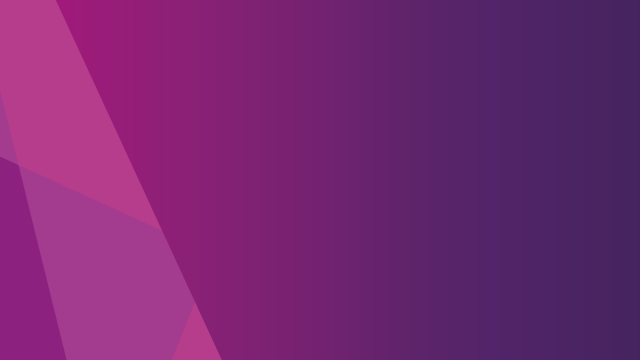
This background is drawn by a Shadertoy shader. Its source:

```glsl
// Magenta to indigo horizontal gradient with overlapping angular pink and violet panels at the left.

const vec3 PINK   = vec3(0.715, 0.240, 0.550);
const vec3 VIOLET = vec3(0.640, 0.230, 0.560);
const vec3 PLUM   = vec3(0.550, 0.130, 0.500);

// Smooth coverage of the half plane to the left of the direction a -> b.
float leftOf(vec2 p, vec2 a, vec2 b, float pixel) {
    vec2 d = normalize(b - a);
    vec2 q = p - a;
    return clamp((d.x * q.y - d.y * q.x) / pixel + 0.5, 0.0, 1.0);
}

// Blend towards the next gradient colour between two positions.
vec3 addStop(vec3 base, vec3 next, float from, float to, float x) {
    return mix(base, next, clamp((x - from) / (to - from), 0.0, 1.0));
}

// Horizontal gradient, x runs from 0 to 1 across the canvas.
vec3 backdrop(float x) {
    vec3 c = vec3(0.63, 0.10, 0.48);
    c = addStop(c, vec3(0.540, 0.130, 0.460), 0.09, 0.30, x);
    c = addStop(c, vec3(0.450, 0.135, 0.440), 0.30, 0.50, x);
    c = addStop(c, vec3(0.365, 0.140, 0.415), 0.50, 0.65, x);
    c = addStop(c, vec3(0.320, 0.140, 0.410), 0.65, 0.78, x);
    return addStop(c, vec3(0.270, 0.140, 0.370), 0.78, 1.00, x);
}

// Panel colours, split by three slanted lines.
vec3 panels(vec2 p, float pixel) {
    float above  = leftOf(p, vec2(0.0, 0.565), vec2(0.447, 0.361), pixel);
    float outer  = leftOf(p, vec2(0.185, 0.0), vec2(0.0, 0.750), pixel);
    float corner = 1.0 - leftOf(p, vec2(0.477, 0.0), vec2(0.542, 0.162), pixel);
    vec3 lower = mix(VIOLET, PINK, corner * (1.0 - above));
    vec3 inner = mix(lower, PINK, above);
    return mix(inner, mix(PLUM, VIOLET, above), outer);
}

void mainImage(out vec4 fragColor, in vec2 fragCoord) {
    // Positions in canvas heights, fitted to a 16:9 frame.
    vec2 uv = fragCoord / iResolution.xy;
    vec2 p = uv * vec2(16.0 / 9.0, 1.0);
    float pixel = 1.0 / iResolution.y;

    // Main diagonal edge separates the panels from the backdrop.
    float panelMask = leftOf(p, vec2(0.616, 0.0), vec2(0.155, 1.0), pixel);
    vec3 color = mix(backdrop(uv.x), panels(p, pixel), panelMask);
    fragColor = vec4(color, 1.0);
}
```
